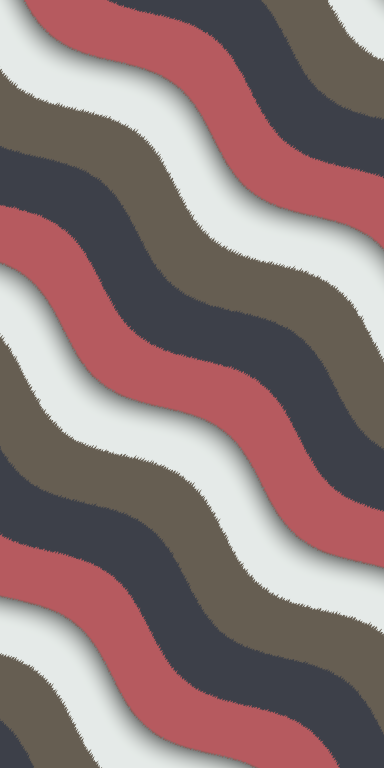
Reproduce this pattern procedurally as a Shadertoy shader.

```glsl
// Wavy diagonal bands in four colours with frayed, bristly edges.
// A rotated frame is bent by one sine wave and cut into equal bands;
// hashed spikes fray each boundary and the red band shades the white one.

const float TAU = 6.2831853;

// All lengths are fractions of the canvas width.
const float TILT = 0.6632;          // downward slope of the bands, radians
const float BAND = 0.1583;          // thickness of one band
const float WAVE_LENGTH = 0.654;
const float WAVE_HEIGHT = 0.0490;
const float WAVE_START = 0.3333;
const float BAND_START = -0.0573;
const float BRISTLE_PITCH = 0.0065;
const float SHADOW_REACH = 0.080;

const vec3 WHITE = vec3(0.897, 0.919, 0.908);
const vec3 BROWN = vec3(0.400, 0.367, 0.322);
const vec3 NAVY  = vec3(0.238, 0.252, 0.286);
const vec3 RED   = vec3(0.714, 0.353, 0.371);

float hash(vec2 p) {
    vec3 q = fract(vec3(p.xyx) * 0.1031);
    q += dot(q, q.yzx + 33.33);
    return fract((q.x + q.y) * q.z);
}

// Pointed hairs of random height along a boundary, 0 to 1
float spikes(float along, float pitch, float seed) {
    float x = along / pitch;
    float cell = floor(x);
    float lean = mix(0.25, 0.75, hash(vec2(cell, seed + 17.0)));
    float f = x - cell;
    float tent = min(f / lean, (1.0 - f) / (1.0 - lean));
    return tent * mix(0.35, 1.0, hash(vec2(cell, seed)));
}

float bristles(float along, float seed) {
    float coarse = spikes(along, BRISTLE_PITCH, seed);
    float fine = spikes(along, BRISTLE_PITCH * 0.57, seed + 41.0);
    return 0.65 * coarse + 0.35 * fine;
}

// Colour of a band; depth is the distance below its upper edge
vec3 bandColour(float index, float depth) {
    float kind = mod(index, 4.0);
    if (kind < 0.5) {
        float fade = clamp(1.0 - depth / SHADOW_REACH, 0.0, 1.0);
        return WHITE * (1.0 - 0.48 * fade * fade);
    }
    if (kind < 1.5) return BROWN;
    if (kind < 2.5) return NAVY;
    float fringe = smoothstep(BAND - 0.006, BAND + 0.003, depth);
    return mix(RED, BROWN, 0.75 * fringe);
}

vec3 bands(vec2 p, float blur) {
    // Rotated frame: x runs along the bands, y across them
    float c = cos(TILT), s = sin(TILT);
    vec2 frame = vec2(c * p.x + s * p.y, c * p.y - s * p.x);
    float wave = -WAVE_HEIGHT * sin(TAU * (frame.x - WAVE_START) / WAVE_LENGTH);
    float across = frame.y - wave - BAND_START;

    // Fray the nearest boundary; hairs lean up into the band above
    float edge = floor(across / BAND + 0.5);
    float offset = across - edge * BAND;
    float kind = mod(edge, 4.0);
    float hairLength = kind > 0.5 && kind < 1.5 ? 0.018 : 0.013;
    float fray = (bristles(frame.x, edge + 60.0) - 0.35) * hairLength;
    vec3 above = bandColour(edge - 1.0, offset + BAND);
    vec3 below = bandColour(edge, offset);
    return mix(above, below, smoothstep(-blur, blur, offset + fray));
}

void mainImage(out vec4 fragColor, in vec2 fragCoord) {
    float pixel = 1.0 / iResolution.x;
    vec2 p = vec2(fragCoord.x, iResolution.y - fragCoord.y) * pixel;

    // Average a 3 x 3 grid to keep the thin hairs smooth
    vec3 sum = vec3(0.0);
    for (int j = -1; j <= 1; j++) {
        for (int i = -1; i <= 1; i++) {
            sum += bands(p + vec2(i, j) * pixel / 3.0, 0.4 * pixel);
        }
    }
    fragColor = vec4(sum / 9.0, 1.0);
}
```
